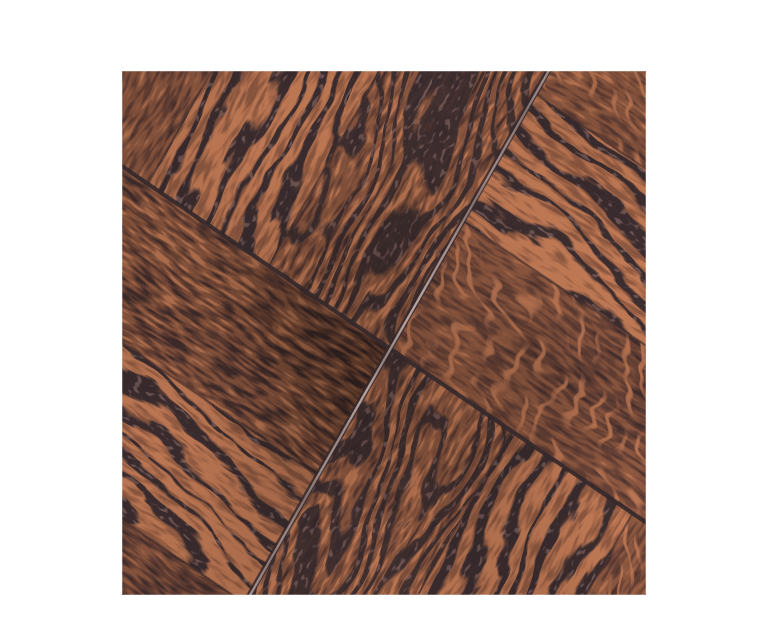
A WebGL 1 fragment shader for this texture:

```glsl
precision highp float;
// A square panel of stained oak parquet on a white ground: four blocks meet at
// a skewed cross, each cut into slats with the grain turned block by block.
// Stretched gradient noise gives pores, warped bands the rings, ridges the flecks.
uniform vec2 u_resolution;

const vec3 WHITE = vec3(1.0);
const vec3 AMBER = vec3(0.73, 0.46, 0.32);
const vec3 BROWN = vec3(0.53, 0.33, 0.24);
const vec3 UMBER = vec3(0.38, 0.24, 0.20);
const vec3 DARK = vec3(0.25, 0.175, 0.17);
const vec3 INK = vec3(0.20, 0.155, 0.17);
const vec3 SHEEN = vec3(0.46, 0.36, 0.36);
const vec3 GLINT = vec3(0.74, 0.66, 0.64);

const float ASPECT = 1.2;                     // proportion the layout fits in
const vec2 PANEL_CENTER = vec2(0.0, -0.0203); // in canvas heights
const float PANEL_HALF = 0.409;
const vec2 CROSS = vec2(0.023, -0.059);       // where the seams meet
const vec2 RISING = vec2(0.495, 0.869);       // directions of the two seams
const vec2 FALLING = vec2(0.827, -0.562);
const float SLAT = 0.56;

vec2 gradient(vec2 cell) {
  float a = 6.2832 * fract(sin(dot(cell, vec2(127.1, 311.7))) * 43758.5);
  return vec2(cos(a), sin(a));
}

float noise(vec2 p) {
  vec2 i = floor(p), f = fract(p);
  vec2 w = f * f * f * (f * (f * 6.0 - 15.0) + 10.0);
  vec2 e = vec2(0.0, 1.0);
  float low = mix(dot(gradient(i), f), dot(gradient(i + e.yx), f - e.yx), w.x);
  float high = mix(dot(gradient(i + e.xy), f - e.xy), dot(gradient(i + 1.0), f - 1.0), w.x);
  return 1.4 * mix(low, high, w.y);
}

// Coverage of a line of the given half width at distance d.
float line(float d, float halfWidth, float pixel) {
  return 1.0 - smoothstep(halfWidth - 0.7 * pixel, halfWidth + 0.7 * pixel, abs(d));
}

// Short fibres drawn out along x.
float fibres(vec2 g, float seed) {
  g.y += 0.02 * noise(g * 3.0 + seed);
  return noise(g * vec2(9.0, 46.0) + seed) + 0.6 * noise(g * vec2(19.0, 85.0) - seed);
}

// Dark growth rings; a strong warp closes them into arches and islands.
float rings(vec2 g, float warp, float ragged, float seed) {
  float phase = g.y * 11.0 + 0.9 * g.x + seed
    + warp * noise(g * vec2(1.9, 4.2) + seed) + 0.25 * noise(g * vec2(7.0, 16.0) + seed);
  float width = 0.19 + 0.17 * noise(vec2(g.x * 1.7, floor(phase) * 7.3 + seed)) + 0.1 * ragged;
  return 1.0 - smoothstep(width - 0.07, width + 0.07, abs(fract(phase) - 0.5));
}

// Pale broken ridges that cross the grain.
float flecks(vec2 g, float seed) {
  float phase = 10.5 * (g.x + 0.4 * g.y + 0.4 * g.y * g.y)
    + 1.3 * noise(g * vec2(2.3, 4.0) + seed) + 0.5 * noise(g * vec2(8.0, 17.0) + seed);
  float ridge = 1.0 - smoothstep(0.06, 0.2, abs(fract(phase) - 0.5));
  return ridge * smoothstep(-0.3, 0.25, noise(g * vec2(9.0, 7.0) - seed));
}

// Tone, fibre contrast, ring strength and fleck strength of one slat.
vec4 slatLook(float band, bool upright, vec2 side) {
  if (band > 1.5) return vec4(side.x + side.y < 0.5 ? 0.08 : 0.38, 0.6, 0.0, side.y);
  if (band > 0.5) return vec4(0.80, 0.42, 0.95, 0.0);
  if (upright) return vec4(0.55, 0.75, 0.88, 0.0);
  return side.x > 0.5 ? vec4(0.22, 0.5, 0.0, 1.0) : vec4(0.32, 0.85, 0.0, 0.0);
}

vec3 wood(vec2 g, vec4 look, float warp, float seed) {
  float fibre = fibres(g, seed);
  float tone = look.x + look.y * fibre + 0.22 * noise(g * vec2(1.3, 3.5) + seed);
  vec3 color = mix(DARK, UMBER, smoothstep(-0.3, 0.08, tone));
  color = mix(color, BROWN, smoothstep(0.05, 0.45, tone));
  color = mix(color, AMBER, smoothstep(0.5, 0.95, tone));
  color = mix(color, AMBER, 0.85 * look.w * flecks(g, seed));
  float gloss = smoothstep(0.15, 0.6, noise(g * vec2(30.0, 62.0) + seed));
  vec3 ringColor = mix(INK, SHEEN, 0.75 * gloss);
  return mix(color, ringColor, look.z * rings(g, warp, fibre, seed));
}

void main() {
  float unit = min(u_resolution.y, u_resolution.x / ASPECT);
  vec2 p = (gl_FragCoord.xy - 0.5 * u_resolution) / unit;
  vec2 q = (p - PANEL_CENTER) / PANEL_HALF;
  float pixel = 1.0 / (unit * PANEL_HALF);

  // Skewed block coordinates: x runs along RISING, y along FALLING.
  vec2 d = q - CROSS;
  float det = RISING.x * FALLING.y - RISING.y * FALLING.x;
  vec2 b = vec2(d.x * FALLING.y - d.y * FALLING.x, RISING.x * d.y - RISING.y * d.x) / det;

  // Grain coordinates: x along the slat, y across it.
  bool upright = b.x * b.y < 0.0;
  vec2 g = upright ? b : b.yx;
  vec2 side = step(0.0, b);
  float band = floor(abs(g.y) / SLAT);
  float seed = band * 3.7 + dot(side, vec2(11.3, 23.9));
  float warp = upright && band < 0.5 ? 2.7 : 1.1;
  vec3 color = wood(g, slatLook(band, upright, side), warp, seed);

  // Stain pools toward the cross, most of all in the left block.
  float pool = exp(-2.5 * dot(b, b)) * (side.x + side.y < 0.5 ? 0.35 : 0.12);
  color *= 1.0 - pool + 0.08 * noise(q * 1.5);

  // Fine joints between slats, then the main seams with a lit bevel.
  float joint = abs(g.y) - SLAT * max(1.0, floor(abs(g.y) / SLAT + 0.5));
  color = mix(color, DARK, 0.6 * line(joint, 0.004, pixel));
  color = mix(color, INK, 0.9 * line(b.x, 0.008, pixel));
  color = mix(color, INK, 0.85 * line(b.y, 0.011, pixel));
  float glint = 0.75 + 0.3 * noise(vec2(b.x * 5.0, 2.5));
  color = mix(color, GLINT, glint * line(b.y - 0.002, 0.0045, pixel));

  vec2 inset = 1.0 - abs(q);
  float panel = smoothstep(-0.7 * pixel, 0.7 * pixel, min(inset.x, inset.y));
  gl_FragColor = vec4(mix(WHITE, color, panel), 1.0);
}
```
